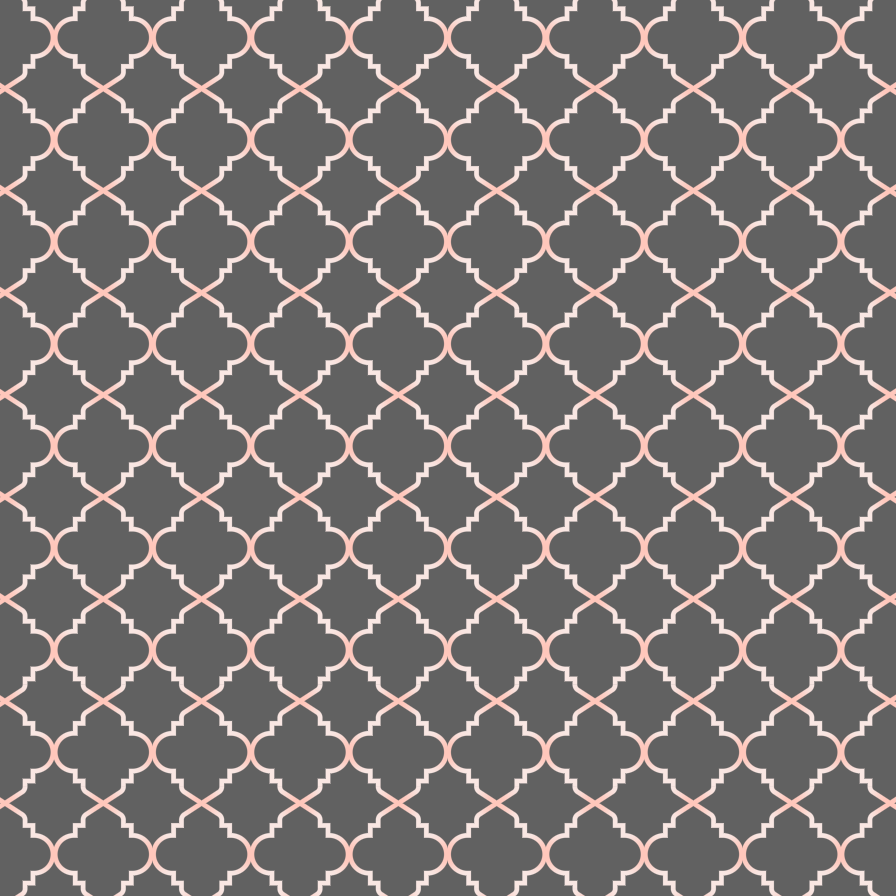
Write a WebGL 1 fragment shader that draws this pattern.

```glsl
precision highp float;
// Quatrefoil trellis: stepped pink outlines on a flat grey ground.

uniform vec2 u_resolution;

// Lengths below are in tile widths.
const float TILES_ACROSS = 9.11;
const vec2 TILE = vec2(1.0, 1.038);
const vec2 FIRST_CENTER = vec2(0.05, 0.424);
const float HALF_LINE = 0.0243;

const vec3 GROUND = vec3(0.38);
const vec3 PALE = vec3(0.975, 0.905, 0.89);
const vec3 PINK = vec3(1.0, 0.78, 0.735);

// Distance to a round-ended segment.
float segmentDistance(vec2 p, vec2 a, vec2 b) {
  vec2 pa = p - a;
  vec2 ba = b - a;
  return length(pa - ba * clamp(dot(pa, ba) / dot(ba, ba), 0.0, 1.0));
}

// Distance to an axis-aligned bar; square ends give mitred corners.
float barDistance(vec2 p, vec2 a, vec2 b) {
  vec2 d = abs(p - 0.5 * (a + b)) - 0.5 * abs(b - a);
  return max(max(d.x, d.y), 0.0);
}

// Distance to an arc from the +x direction round to the unit vector end.
float arcDistance(vec2 p, vec2 center, float radius, vec2 end) {
  vec2 v = p - center;
  bool inside = v.y >= 0.0 && v.x * end.y >= v.y * end.x;
  return inside ? abs(length(v) - radius) : 1.0;
}

// Distance to the outline within one quadrant of the tile.
float outlineDistance(vec2 q, vec2 halfTile) {
  // Side lobe
  vec2 lobe = vec2(0.297, 0.0);
  float lobeRadius = 0.192;
  float d = arcDistance(q, lobe, lobeRadius, vec2(0.0, 1.0));

  // Right-angled steps
  float outerX = 0.285;
  float innerX = 0.205;
  float stepY = 0.293;
  float shoulderY = 0.350;
  d = min(d, barDistance(q, vec2(outerX, lobeRadius), vec2(lobe.x, lobeRadius)));
  d = min(d, barDistance(q, vec2(outerX, lobeRadius), vec2(outerX, stepY)));
  d = min(d, barDistance(q, vec2(innerX, stepY), vec2(outerX, stepY)));
  d = min(d, barDistance(q, vec2(innerX, stepY), vec2(innerX, shoulderY - 0.02)));

  // Shoulder arc, tangent to the straight line that reaches the apex
  vec2 normal = normalize(vec2(0.545, 0.839));
  vec2 apex = vec2(0.0, halfTile.y);
  float centerX = (innerX + normal.y * (shoulderY - apex.y)) / (1.0 - normal.x);
  vec2 shoulder = vec2(centerX, shoulderY);
  float shoulderRadius = innerX - centerX;
  d = min(d, arcDistance(q, shoulder, shoulderRadius, normal));
  return min(d, segmentDistance(q, shoulder + shoulderRadius * normal, apex));
}

// Pink where outlines meet, pale along the steps.
vec3 lineColor(vec2 q, vec2 halfTile) {
  float side = length(q - vec2(halfTile.x, 0.0));
  float tip = length(q - vec2(0.0, halfTile.y));
  return mix(PINK, PALE, smoothstep(0.03, 0.28, min(side, tip)));
}

void main() {
  float pixel = TILES_ACROSS / min(u_resolution.x, u_resolution.y);
  vec2 p = gl_FragCoord.xy * pixel - FIRST_CENTER;
  vec2 halfTile = 0.5 * TILE;
  vec2 q = abs(mod(p + halfTile, TILE) - halfTile);

  float edge = outlineDistance(q, halfTile) - HALF_LINE;
  float coverage = smoothstep(-0.75 * pixel, 0.75 * pixel, -edge);
  gl_FragColor = vec4(mix(GROUND, lineColor(q, halfTile), coverage), 1.0);
}
```
